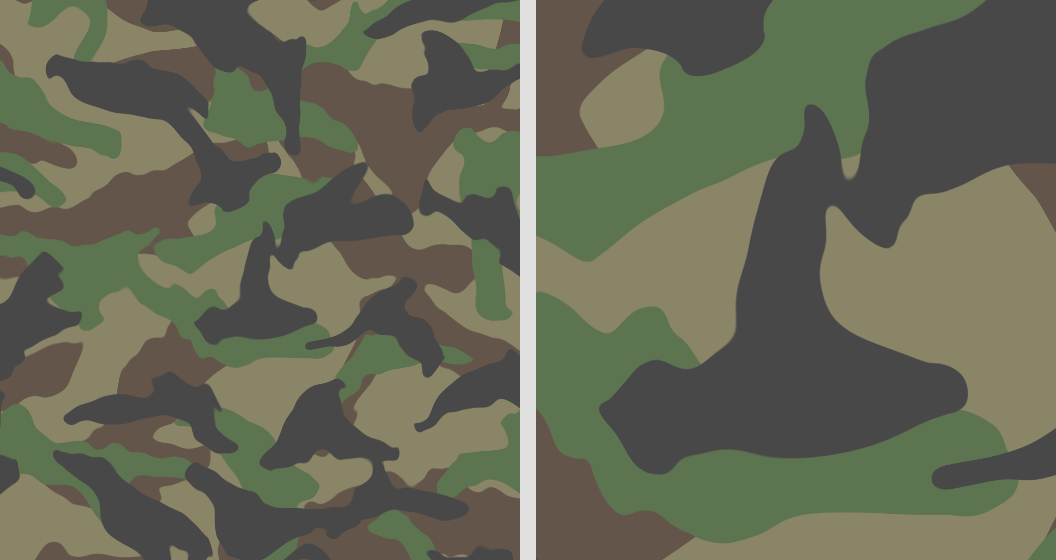
Left, the full canvas; right, a detail of the centre.
Reproduce this pattern procedurally as a Shadertoy shader.

```glsl
#define TAN_COLOR   vec3(0.540, 0.520, 0.400)
#define BROWN_COLOR vec3(0.390, 0.335, 0.285)
#define GREEN_COLOR vec3(0.360, 0.455, 0.310)
#define BLACK_COLOR vec3(0.282, 0.282, 0.284)
#define JITTER      0.6    // scatter of patch centres, in cells
#define BEND        0.9    // random swing of each arm, in radians
#define FILLET      0.028  // rounding where arms join
#define SWAY        vec2(7.0, 0.045)   // broad warp: frequency, amount
#define RIPPLE      vec2(27.0, 0.013)  // outline warp: frequency, amount

vec2 hash2(vec2 p) {
    vec2 k = vec2(dot(p, vec2(127.1, 311.7)), dot(p, vec2(269.5, 183.3)));
    return fract(sin(k) * 43758.5);
}

// Two independent value noises in -1..1
vec2 noise2(vec2 p) {
    vec2 i = floor(p), f = fract(p);
    f = f * f * f * (f * (f * 6.0 - 15.0) + 10.0);
    vec2 low  = mix(hash2(i), hash2(i + vec2(1, 0)), f.x);
    vec2 high = mix(hash2(i + vec2(0, 1)), hash2(i + vec2(1, 1)), f.x);
    return 2.0 * mix(low, high, f.y) - 1.0;
}

float smoothMin(float a, float b, float k) {
    float h = max(k - abs(a - b), 0.0) / k;
    return min(a, b) - 0.25 * k * h * h;
}

// Capsule from the origin to tip, narrowing to half its radius
float taperedArm(vec2 p, vec2 tip, float radius) {
    float t = clamp(dot(p, tip) / dot(tip, tip), 0.0, 1.0);
    return length(p - tip * t) - radius * (1.0 - 0.5 * t);
}

// Distance to scattered three-armed patches with rippled outlines
float patches(vec2 p, float seed, vec2 cellSize, float reach, float radius) {
    p += SWAY.y * noise2(p * SWAY.x + seed);
    p += RIPPLE.y * noise2(p * RIPPLE.x + seed * 1.7);
    vec2 base = floor(p / cellSize);
    float d = 1.0;
    for (int y = -1; y <= 1; y++)
    for (int x = -2; x <= 1; x++) {
        vec2 cell = base + vec2(x, y);
        vec2 place = hash2(cell + seed);
        vec2 form = hash2(cell + seed + 57.3);
        vec2 stagger = vec2(0.5 + 0.5 * mod(cell.y, 2.0), 0.5);
        vec2 hub = (cell + stagger + JITTER * (place - 0.5)) * cellSize;

        // Mostly level, now and then steep
        float u = 2.0 * form.x - 1.0;
        float tilt = u * (0.3 + 0.8 * u * u);
        float side = form.y < 0.5 ? -1.0 : 1.0;
        float size = radius * (0.8 + 0.4 * place.x);

        // Two long arms and a short branch
        for (int k = 0; k < 3; k++) {
            vec2 vary = hash2(cell + seed + 11.9 * float(k + 1));
            float angle = tilt + side * 2.6 * float(k) + BEND * (vary.x - 0.5);
            float len = reach * mix(0.8, 1.2, vary.y) * (k == 2 ? 0.5 : 1.0);
            vec2 tip = len * vec2(cos(angle), sin(angle));
            d = smoothMin(d, taperedArm(p - hub, tip, size), FILLET);
        }
    }
    return d;
}

void mainImage(out vec4 fragColor, in vec2 fragCoord) {
    vec2 p = fragCoord / iResolution.y;
    float edge = 0.8 / iResolution.y;

    // Layers from the ground up
    float brown = patches(p, 13.0, vec2(0.40, 0.24), 0.20, 0.067);
    float green = patches(p, 41.0, vec2(0.36, 0.24), 0.15, 0.046);
    float black = patches(p, 87.0, vec2(0.30, 0.19), 0.13, 0.032);

    vec3 color = TAN_COLOR;
    color = mix(BROWN_COLOR, color, smoothstep(-edge, edge, brown));
    color = mix(GREEN_COLOR, color, smoothstep(-edge, edge, green));
    color = mix(BLACK_COLOR, color, smoothstep(-edge, edge, black));
    fragColor = vec4(color, 1.0);
}
```
